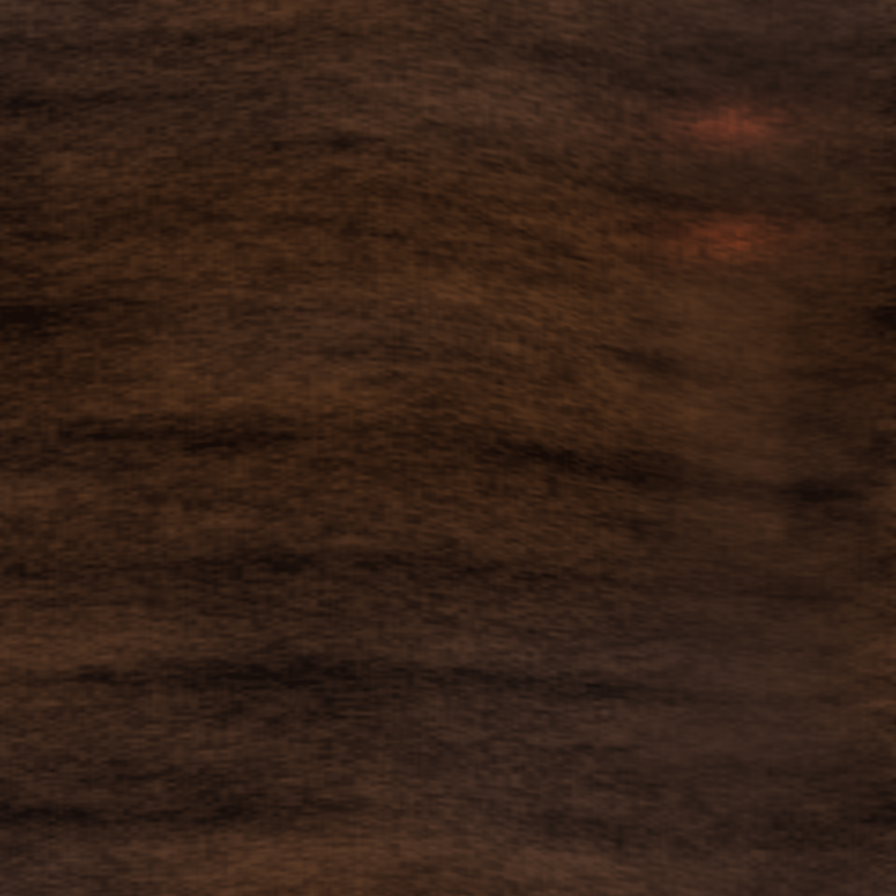
Give the GLSL for this texture, as a WebGL 1 fragment shader.

```glsl
precision highp float;
// Dark walnut board: horizontal fibres, sagging dark veins and soft reddish sheen, tiling on all sides.

uniform vec2 u_resolution;

const float TAU = 6.2831853;
const vec3 WARM_DARK = vec3(0.125, 0.068, 0.040);
const vec3 WARM_LIGHT = vec3(0.318, 0.192, 0.108);
const vec3 COOL_DARK = vec3(0.125, 0.083, 0.067);
const vec3 COOL_LIGHT = vec3(0.295, 0.200, 0.154);
const vec3 SHEEN = vec3(0.105, 0.024, 0.010);

float hash(vec2 p) {
  vec3 q = fract(vec3(p.xyx) * 0.1031);
  q += dot(q, q.yzx + 33.33);
  return fract((q.x + q.y) * q.z);
}

// Value noise with a whole number of cells across the tile.
float noise(vec2 uv, vec2 cells, float seed) {
  vec2 p = uv * cells;
  vec2 i = floor(p);
  vec2 f = fract(p);
  f = f * f * (3.0 - 2.0 * f);
  vec2 lo = mod(i, cells) + seed;
  vec2 hi = mod(i + 1.0, cells) + seed;
  return mix(mix(hash(lo), hash(vec2(hi.x, lo.y)), f.x),
             mix(hash(vec2(lo.x, hi.y)), hash(hi), f.x), f.y);
}

// Shortest offset on the wrapped tile.
vec2 wrapped(vec2 d) {
  return fract(d + 0.5) - 0.5;
}

float softBox(vec2 uv, vec2 centre, vec2 halfSize, float feather) {
  vec2 d = abs(wrapped(uv - centre));
  vec2 side = 1.0 - smoothstep(halfSize - feather, halfSize + feather, d);
  return side.x * side.y;
}

float softSpot(vec2 uv, vec2 centre, vec2 radius) {
  vec2 d = wrapped(uv - centre) / radius;
  return exp(-dot(d, d));
}

// Level grain, arched a little; sag lowers it toward the right, most in the upper half.
vec2 bendGrain(vec2 uv, float sag) {
  float depth = 0.048 + 0.026 * sin(TAU * (uv.y - 0.45));
  float arch = 0.005 * cos(TAU * (uv.x - 0.4));
  float wander = 0.006 * (noise(uv, vec2(5.0, 4.0), 11.0) - 0.5);
  return vec2(uv.x, uv.y + depth * sag - arch + wander);
}

// Seven irregular dark veins, each fading in and out along its length.
float veins(vec2 g) {
  float sum = 0.0;
  for (int i = 0; i < 7; i++) {
    float k = float(i);
    float centre = (k + 0.72 + 0.35 * (hash(vec2(k, 5.0)) - 0.5)) / 7.0;
    float width = mix(0.006, 0.020, hash(vec2(k, 9.0)));
    float d = wrapped(vec2(0.0, g.y - centre)).y / width;
    float fade = mix(0.35, 1.0, noise(vec2(g.x, 0.0), vec2(5.0, 1.0), 20.0 + k));
    sum += fade * exp(-d * d);
  }
  return min(sum, 1.0);
}

// Broad growth bands down to thin streaks, centred on zero.
float bands(vec2 g) {
  float sum = 0.0;
  vec2 cells = vec2(2.0, 9.0);
  float weight = 0.52;
  for (int i = 0; i < 5; i++) {
    sum += weight * (noise(g, cells, 31.0 + 7.0 * float(i)) - 0.5);
    cells *= 2.0;
    weight *= 0.76;
  }
  return sum;
}

// Short fibres and a faint cross weave, centred on zero.
float fibres(vec2 g) {
  float dashes = noise(g, vec2(52.0, 200.0), 61.0) - 0.5;
  float flecks = noise(g, vec2(120.0, 256.0), 73.0) - 0.5;
  float weave = noise(g, vec2(250.0, 40.0), 87.0) - 0.5;
  return 0.40 * dashes + 0.42 * flecks + 0.11 * weave;
}

// Lightness change of the wood; polish smooths it.
float wood(vec2 g, float polish) {
  float grain = bands(g) * mix(1.0, 0.75, polish) + fibres(g) * mix(1.0, 0.5, polish);
  return grain - 0.36 * veins(g);
}

void main() {
  vec2 uv = gl_FragCoord.xy / u_resolution;

  // Sagging grain melts into level grain at the right edge, so the sides join.
  float polish = softBox(uv, vec2(0.84, 0.55), vec2(0.12, 0.46), 0.09);
  vec2 level = bendGrain(uv, 0.0);
  vec2 sagged = bendGrain(uv, smoothstep(0.38, 0.90, uv.x));
  float join = smoothstep(0.92, 0.99, uv.x);
  float tone = 0.50 + mix(wood(sagged, polish), wood(level, polish), join);

  // Soft patches of shade and shine.
  tone += 0.22 * softBox(uv, vec2(0.5, 0.015), vec2(0.7, 0.045), 0.03);
  tone += 0.20 * softBox(uv, vec2(0.815, 0.54), vec2(0.06, 0.15), 0.02);
  tone -= 0.25 * softBox(uv, vec2(0.935, 0.43), vec2(0.055, 0.035), 0.02);
  tone -= 0.16 * softBox(uv, vec2(0.02, 0.76), vec2(0.035, 0.14), 0.02);
  tone -= 0.24 * softSpot(uv, vec2(0.38, 0.235), vec2(0.30, 0.026));
  tone -= 0.20 * softSpot(uv, vec2(0.82, 0.94), vec2(0.24, 0.025));

  // Two reddish glints between the upper veins.
  float glow = 0.0;
  for (int i = 0; i < 2; i++) {
    vec2 centre = vec2(0.815, 0.86 - 0.127 * float(i));
    glow += softSpot(uv, centre, vec2(0.05, 0.022));
    glow += 0.5 * softSpot(uv, centre, vec2(0.13, 0.034));
  }
  tone = clamp(tone + 0.14 * glow, -0.2, 1.15);

  // Lower and right parts lean to grey brown.
  float cool = 0.46 - 0.42 * sin(TAU * (uv.y - 0.43)) + 0.22 * polish;
  cool += 0.8 * (noise(level, vec2(3.0, 8.0), 101.0) - 0.5);
  cool = clamp(cool, 0.0, 1.0);
  vec3 colour = mix(mix(WARM_DARK, WARM_LIGHT, tone), mix(COOL_DARK, COOL_LIGHT, tone), cool);
  colour += SHEEN * glow * (0.8 + 1.2 * fibres(sagged));

  gl_FragColor = vec4(colour, 1.0);
}
```
